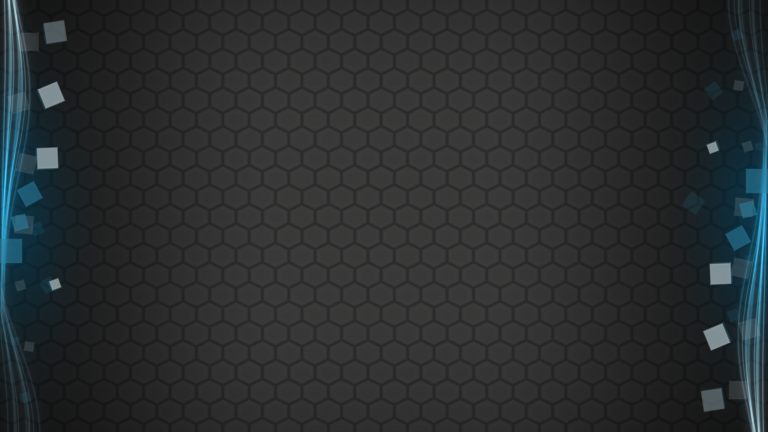
A Shadertoy shader for this background:

```glsl
// Dark honeycomb panel framed by glowing teal ribbons and floating square tiles.

const vec3 TEAL = vec3(0.16, 0.46, 0.58);
const vec3 PALE = vec3(0.66, 0.70, 0.71);
const vec3 GLOW = vec3(0.0, 0.115, 0.17);

float hash(float n) {
    return fract(sin(n * 127.1) * 43758.5453);
}

// Distance to the nearest wall of a unit-wide honeycomb.
float hexWall(vec2 q) {
    vec2 s = vec2(1.0, 1.732);
    vec2 a = mod(q, s) - 0.5 * s;
    vec2 b = mod(q - 0.5 * s, s) - 0.5 * s;
    vec2 c = abs(dot(a, a) < dot(b, b) ? a : b);
    return 0.5 - max(c.x, dot(c, vec2(0.5, 0.866)));
}

// Coverage of a rotated square; the rim is a little stronger than the middle.
float tile(vec2 p, vec2 centre, float halfSize, float angle, float px) {
    float c = cos(angle), s = sin(angle);
    vec2 q = abs(mat2(c, -s, s, c) * (p - centre));
    float d = max(q.x, q.y) - halfSize;
    float rim = smoothstep(-0.006, 0.0, d);
    return (0.9 + 0.1 * rim) * (1.0 - smoothstep(-px, px, d));
}

// Thin bright core with a soft halo.
float strand(float d, float width) {
    return exp(-d * d / (width * width)) + 0.22 * exp(-abs(d) / (4.0 * width));
}

vec3 honeycomb(vec2 p, vec2 size) {
    float wall = hexWall((p - vec2(0.699, 0.498)) * vec2(1.0, 1.176) / 0.0611);
    float sideDist = min(p.x, size.x - p.x) / size.x;
    float light = mix(0.095, 0.222, smoothstep(0.0, 0.38, sideDist));
    light *= 1.0 - 0.2 * pow(abs(2.0 * p.y / size.y - 1.0), 3.0);
    light *= 1.0 - 0.22 * (1.0 - smoothstep(0.02, 0.09, wall));
    light *= 1.0 + 0.04 * smoothstep(0.08, 0.14, wall) * (1.0 - smoothstep(0.14, 0.3, wall));
    return vec3(light) * vec3(1.0, 1.0, 0.995);
}

// Ribbons that swell at the top, hug the edge, and flare faintly at the bottom.
vec3 ribbons(vec2 p) {
    vec3 sum = vec3(0.0);
    for (int i = 0; i < 9; i++) {
        float k = float(i) / 8.0;
        float r = hash(float(i) + 3.0);
        float rise = (p.y - 0.88 + 0.1 * k) / (0.24 + 0.05 * r);
        float upper = 0.002 + 0.012 * r + (0.008 + 0.055 * k) * exp(-rise * rise);
        float lower = -0.015 + 0.02 * r + (0.03 + 0.07 * k) * smoothstep(0.42, 0.0, p.y);
        float width = mix(0.0015, 0.004, r);
        float fade = smoothstep(0.2, 0.6, p.y) * (1.0 - 0.45 * k);
        vec3 tint = mix(TEAL, PALE, 0.65 * smoothstep(0.55, 1.0, p.y));
        sum += tint * 0.42 * fade * strand(p.x - upper, width);
        sum += mix(TEAL, PALE, 0.4) * 0.11 * smoothstep(0.5, 0.2, p.y) * strand(p.x - lower, width);
    }
    return sum;
}

// Three columns of tiles, then small faint scattered ones.
vec3 addTiles(vec3 col, vec2 p, float seed, float px) {
    for (int i = 0; i < 6; i++) {
        float n = float(i);
        float r = hash(n + seed);
        vec2 faintAt = vec2(0.02 + 0.16 * r, 0.08 + 0.13 * n);
        col = mix(col, TEAL, 0.18 * tile(p, faintAt, 0.008 + 0.012 * r, r, px));

        vec2 greyAt = vec2(0.055 + 0.014 * cos(2.6 * n), 0.903 - 0.141 * n);
        float greySize = mix(0.021, 0.011, step(4.0, n));
        col = mix(col, PALE, 0.2 * tile(p, greyAt, greySize, 0.3 * sin(2.0 * n), px));
    }
    for (int i = 0; i < 3; i++) {
        float n = float(i);
        vec2 tealAt = vec2(0.069 - 0.023 * n, 0.551 - 0.066 * n);
        float size = 0.022 + 0.006 * (n - 1.0) * step(1.0, n) - 0.005 * step(0.5, n) * step(n, 1.5);
        col = mix(col, TEAL * 1.1, 0.6 * tile(p, tealAt, size, 0.5 - 0.25 * n, px));
    }
    for (int i = 0; i < 5; i++) {
        float n = float(i);
        vec2 lightAt = vec2(0.119 + 0.009 * cos(1.6 * n), 0.926 - 0.146 * n);
        float size = mix(0.024, 0.011, step(3.0, n));
        float angle = 0.15 + 0.25 * sin(1.8 * n);
        float alpha = (0.42 + 0.38 * min(n, 1.0)) * min(abs(n - 3.0), 1.0);
        col = mix(col, TEAL, 0.4 * alpha * tile(p, lightAt - 0.003, size, angle, px));
        col = mix(col, PALE, alpha * tile(p, lightAt, size, angle, px));
    }
    return col;
}

void mainImage(out vec4 fragColor, in vec2 fragCoord) {
    vec2 p = fragCoord / iResolution.y;
    vec2 size = vec2(iResolution.x / iResolution.y, 1.0);
    float px = 1.0 / iResolution.y;
    vec3 col = honeycomb(p, size);

    // The right border is the left one turned by half a circle.
    bool onRight = p.x > 0.5 * size.x;
    vec2 e = onRight ? size - p : p;
    vec2 g = (e - vec2(0.03, 0.5)) / vec2(0.11, 0.26);
    float glow = exp(-dot(g, g));
    col = mix(col, col * vec3(0.3, 0.75, 0.9), 0.8 * glow) + GLOW * glow;
    col += ribbons(e);
    col = addTiles(col, e, onRight ? 17.0 : 5.0, px);

    fragColor = vec4(clamp(col, 0.0, 1.0), 1.0);
}
```
